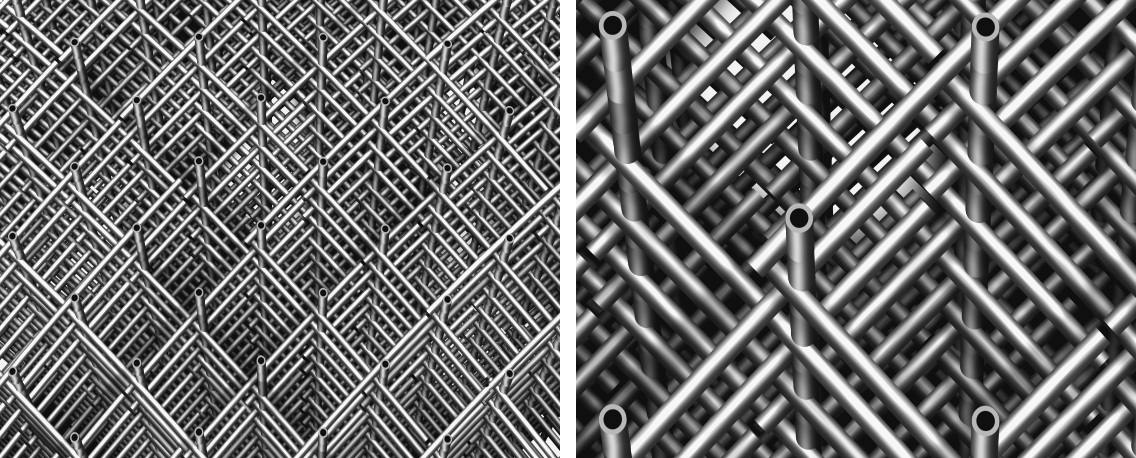
Left, the full canvas; right, a detail of the centre.
Give the GLSL for this pattern, as a WebGL 1 fragment shader.

```glsl
precision highp float;
// Stacked lattice of steel rods seen from above: two crossing diagonal
// directions alternate in depth, tied by upright tubes on a diamond grid.
// Each half layer is scaled about a vanishing point and composited front to back.

uniform vec2 u_resolution;

#define HALF_LAYERS 26
#define DEPTH_STEP 0.014            // perspective growth per half layer
#define VANISH vec2(0.637, 2.07)    // y runs downward, canvas height = 1
#define GRID_ORIGIN vec2(0.570, 0.492)
#define GRID_HALF vec2(0.1357, 0.1433)
#define BOW 0.088                   // sag of the rows toward both sides
#define ROD_RADIUS 0.042            // in cells
#define ROD_CELLS 3.0               // rod length in cells
#define ROD_JITTER 0.035
#define TUBE_RADIUS 0.075           // in half cells
#define FRONT_MISSING 0.32          // share of rods absent from the front layer
#define GAIN 1.25

float hash(vec2 p) {
    return fract(sin(dot(p, vec2(12.99, 78.23))) * 4375.85);
}

float noise(vec2 p) {
    vec2 i = floor(p), f = fract(p);
    f = f * f * (3.0 - 2.0 * f);
    return mix(mix(hash(i), hash(i + vec2(1.0, 0.0)), f.x),
               mix(hash(i + vec2(0.0, 1.0)), hash(i + 1.0), f.x), f.y);
}

// Canvas point pushed to a depth, in half-cell grid units
vec2 gridAt(vec2 p, float depth) {
    vec2 q = VANISH + (p - VANISH) * (1.0 + depth * DEPTH_STEP);
    float dx = q.x - 0.545;
    vec2 g = (q - GRID_ORIGIN - vec2(0.0, BOW * dx * dx)) / GRID_HALF;
    g.y -= 0.0144 * g.y * g.y;
    return g;
}

vec2 diagonal(vec2 g) {
    return 0.5 * vec2(g.x + g.y, g.x - g.y);
}

vec2 nearestNode(vec2 g) {
    vec2 d = floor(diagonal(g) + 0.5);
    return vec2(d.x + d.y, d.x - d.y);
}

float metal(float x) {
    return 0.17 + 0.95 * exp(-3.5 * (x + 0.25) * (x + 0.25));
}

// Returns signed offset in radii, coverage, brightness
vec3 rod(float across, float along, float layer, float aa) {
    float line = floor(across + 0.5);
    float start = floor(hash(vec2(line, layer)) * ROD_CELLS) + 0.2;
    float s = (along + start) / ROD_CELLS;
    float piece = floor(s);
    float seed = hash(vec2(line + piece * 7.3, layer + 3.7));
    float off = across - line + (seed - 0.5) * ROD_JITTER;
    off += (fract(s) - 0.5) * (fract(seed * 17.0) - 0.5) * ROD_JITTER;
    float tip = min(fract(s), 1.0 - fract(s)) * ROD_CELLS - 0.02;
    float cover = smoothstep(-aa, aa, ROD_RADIUS - abs(off)) * smoothstep(-aa, aa, tip);
    if (layer < 1.5 && fract(seed * 31.0) < FRONT_MISSING) cover = 0.0;
    float wear = 0.88 + 0.24 * noise(vec2(along * 9.0, off * 90.0 + line * 5.0 + layer));
    return vec3(off / ROD_RADIUS, cover, wear * (0.8 + 0.3 * fract(seed * 53.0)));
}

void main() {
    vec2 p = vec2(gl_FragCoord.x, u_resolution.y - gl_FragCoord.y) / u_resolution.y;
    float pixel = 0.7 / (u_resolution.y * GRID_HALF.x);
    float fadeRate = 0.016 + 0.035 * noise(p * vec2(5.0, 4.0) + 2.0) + 0.012 * p.x;
    float light = 0.0, open = 1.0, shadow = 1.0;

    for (int i = 0; i < HALF_LAYERS; i++) {
        float depth = float(i);
        float aa = pixel * (1.0 + depth * DEPTH_STEP);
        float fade = GAIN * exp(-fadeRate * depth);
        vec2 g0 = gridAt(p, depth), g1 = gridAt(p, depth + 1.0);

        // Upright tube between this depth and the next
        vec2 node = nearestNode(0.5 * (g0 + g1));
        vec2 ray = g1 - g0;
        float h = clamp(dot(node - g0, ray) / dot(ray, ray), 0.0, 1.0);
        vec2 away = g0 + ray * h - node;
        float cover = smoothstep(-aa, aa, TUBE_RADIUS - length(away));
        float tone = 0.6 * metal(away.x / TUBE_RADIUS) * fade;
        if (i == 0) {
            // Open tube end: pale rim around a dark bore
            float r = length(g0 - node);
            float cap = smoothstep(-aa, aa, TUBE_RADIUS - r);
            float bore = smoothstep(-aa, aa, TUBE_RADIUS * 0.66 - r);
            tone = mix(tone, mix(0.72, 0.04, bore), cap);
        }
        light += open * cover * tone * shadow;
        open *= 1.0 - cover;

        // One rod direction per half layer, resting beside the tubes
        vec2 d = diagonal(g1);
        float odd = mod(depth, 2.0);
        vec3 bar = odd < 0.5 ? rod(d.x + 0.09, d.y, depth, aa * 0.7)
                             : rod(d.y + 0.06, d.x, depth, aa * 0.7);
        float side = odd < 0.5 ? bar.x : -bar.x;
        light += open * bar.y * metal(side) * bar.z * fade * shadow;
        open *= 1.0 - bar.y;
        shadow *= 1.0 - 0.28 * smoothstep(2.6, 1.0, abs(side - 0.4));
    }

    // Floor glimpsed through the gaps, lit in a few patches
    float lit = smoothstep(0.62, 0.8, noise(p * 5.0 + 7.0));
    light += open * mix(0.08, 0.95, lit) * mix(shadow, 1.0, lit);
    gl_FragColor = vec4(vec3(clamp(light, 0.06, 0.97)), 1.0);
}
```
